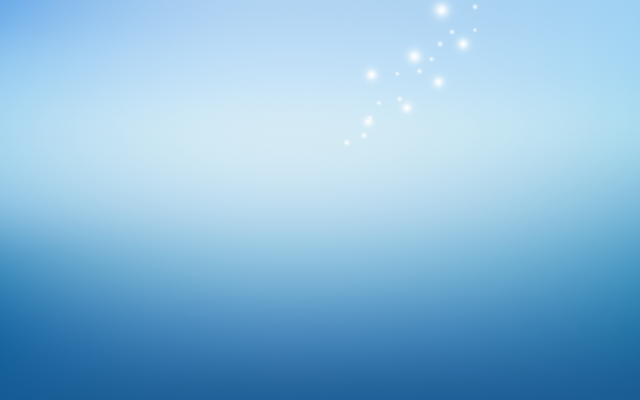
This background is drawn by a WebGL 2 fragment shader. Its source:

```glsl
#version 300 es
precision highp float;
// Soft blue sky-to-sea gradient with a diagonal drift of glowing white motes.

uniform vec2 u_resolution;
out vec4 fragColor;

const int STOPS = 7;
const int SMALL_MOTES = 12;
const float PI = 3.14159;

// Colours from top to bottom at the left edge, the middle and the right edge
const vec3 LEFT[STOPS] = vec3[STOPS](
    vec3(0.42, 0.67, 0.91), vec3(0.58, 0.79, 0.94), vec3(0.66, 0.84, 0.94),
    vec3(0.56, 0.77, 0.89), vec3(0.26, 0.56, 0.75), vec3(0.11, 0.41, 0.64),
    vec3(0.08, 0.36, 0.58));
const vec3 MIDDLE[STOPS] = vec3[STOPS](
    vec3(0.69, 0.83, 0.95), vec3(0.76, 0.88, 0.97), vec3(0.83, 0.92, 0.96),
    vec3(0.75, 0.87, 0.94), vec3(0.53, 0.74, 0.86), vec3(0.29, 0.54, 0.74),
    vec3(0.13, 0.38, 0.60));
const vec3 RIGHT[STOPS] = vec3[STOPS](
    vec3(0.62, 0.82, 0.95), vec3(0.64, 0.84, 0.95), vec3(0.66, 0.85, 0.93),
    vec3(0.50, 0.74, 0.86), vec3(0.28, 0.59, 0.76), vec3(0.14, 0.45, 0.65),
    vec3(0.10, 0.36, 0.58));

float hash(vec2 p) {
    vec3 q = fract(p.xyx * 0.1031);
    q += dot(q, q.yzx + 33.33);
    return fract((q.x + q.y) * q.z);
}

// Smooth Catmull-Rom blend through evenly spaced colours
vec3 ramp(vec3 stops[STOPS], float t) {
    float s = clamp(t, 0.0, 1.0) * float(STOPS - 1);
    int i = min(int(s), STOPS - 2);
    float f = s - float(i);
    vec3 a = stops[max(i - 1, 0)];
    vec3 b = stops[i];
    vec3 c = stops[i + 1];
    vec3 d = stops[min(i + 2, STOPS - 1)];
    return b + 0.5 * f * (c - a + f * (2.0 * a - 5.0 * b + 4.0 * c - d
        + f * (3.0 * (b - c) + d - a)));
}

vec3 background(vec2 uv) {
    float depth = 1.0 - uv.y;
    float leftShare = pow(max(1.0 - uv.x / 0.45, 0.0), 2.0);
    float rightShare = pow(max((uv.x - 0.45) / 0.55, 0.0), 2.0);
    vec3 color = ramp(MIDDLE, depth);
    color = mix(color, ramp(LEFT, depth), leftShare);
    return mix(color, ramp(RIGHT, depth), rightShare);
}

float glow(vec2 p, vec2 center, float radius) {
    vec2 d = (p - center) / radius;
    return exp(-dot(d, d));
}

// Large motes following a gently bent line
float moteRow(vec2 p, vec2 from, vec2 to, int count, float radius) {
    float light = 0.0;
    for (int i = 0; i < count; i++) {
        float k = float(i) / float(count - 1);
        vec2 center = mix(from, to, k) + vec2(0.02, -0.035) * sin(PI * k);
        float r = radius * mix(1.0, 0.75, k);
        float mote = 0.55 * glow(p, center, r) + 0.4 * glow(p, center, r * 0.6);
        light = max(light, mote);
    }
    return light;
}

// Tiny motes scattered to both sides of a line
float moteDust(vec2 p, vec2 from, vec2 to, float spread) {
    vec2 along = normalize(to - from);
    vec2 across = vec2(-along.y, along.x);
    float light = 0.0;
    for (int i = 0; i < SMALL_MOTES; i++) {
        float id = float(i);
        float offset = (hash(vec2(id, 7.0)) - 0.5) * 2.0 * spread;
        vec2 center = mix(from, to, id / float(SMALL_MOTES - 1)) + across * offset;
        float radius = mix(0.004, 0.0065, hash(vec2(id, 19.0)));
        light = max(light, 0.8 * glow(p, center, radius));
    }
    return light;
}

void main() {
    vec2 uv = gl_FragCoord.xy / u_resolution;
    vec2 p = gl_FragCoord.xy / u_resolution.y;
    vec3 color = background(uv);

    // Motes near the top
    float light = moteRow(p, vec2(1.104, 0.975), vec2(0.929, 0.813), 3, 0.022);
    light = max(light, moteRow(p, vec2(1.158, 0.890), vec2(0.921, 0.696), 4, 0.017));
    light = max(light, moteDust(p, vec2(1.18, 0.99), vec2(0.86, 0.65), 0.07));
    color = mix(color, vec3(1.0), light);

    // Fine dither against banding
    color += (hash(gl_FragCoord.xy) - 0.5) / 255.0;
    fragColor = vec4(color, 1.0);
}
```
